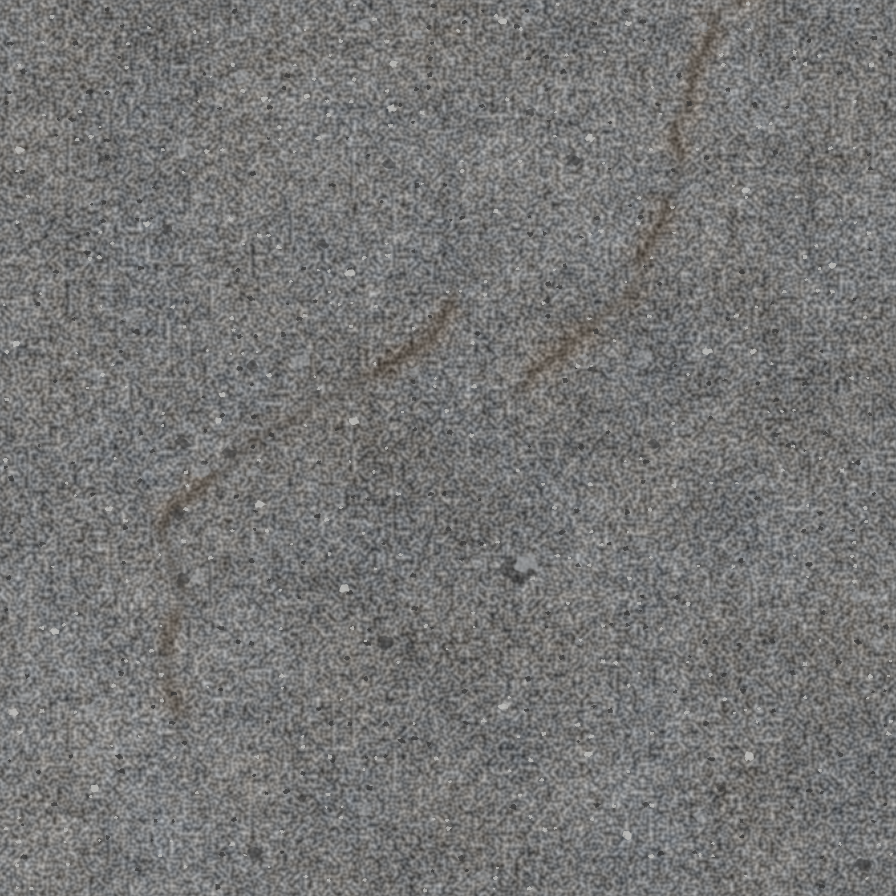
Give the GLSL for this texture, as a WebGL 1 fragment shader.

```glsl
precision highp float;

uniform vec2 u_resolution;

const vec3 STONE = vec3(0.462, 0.463, 0.462);
const vec3 WARM_SHIFT = vec3(0.035, 0.004, -0.035);
const vec3 CRACK_BROWN = vec3(0.34, 0.315, 0.285);
const vec3 RUST = vec3(0.49, 0.43, 0.37);
const vec3 PALE_CHIP = vec3(0.76, 0.76, 0.75);
const vec3 GREY_CHIP = vec3(0.59, 0.60, 0.61);
const vec3 PIT = vec3(0.20, 0.20, 0.20);

vec2 hash2(vec2 p) {
  vec3 q = fract(vec3(p.xyx) * vec3(0.1031, 0.1030, 0.0973));
  q += dot(q, q.yzx + 33.33);
  return fract((q.xx + q.yz) * q.zy);
}

float cornerSlope(vec2 cell, vec2 offset) {
  float angle = 6.2832 * hash2(cell).x;
  return dot(vec2(cos(angle), sin(angle)), offset);
}

float gradientNoise(vec2 p) {
  vec2 i = floor(p);
  vec2 f = fract(p);
  vec2 w = f * f * f * (f * (f * 6.0 - 15.0) + 10.0);
  vec2 e = vec2(1.0, 0.0);
  float low = mix(cornerSlope(i, f), cornerSlope(i + e, f - e), w.x);
  float high = mix(cornerSlope(i + e.yx, f - e.yx), cornerSlope(i + 1.0, f - 1.0), w.x);
  return mix(low, high, w.y);
}

// Irregular rounded chip, softened at its rim
float chip(vec2 offset, float radius, float seed) {
  float ragged = gradientNoise(offset / radius * 1.3 + seed * 57.0);
  float d = length(offset * vec2(1.0, 1.25)) / radius + 0.7 * ragged;
  return 1.0 - smoothstep(0.65, 1.1, d);
}

// One chip in a random share of the grid cells
float scatter(vec2 uv, float cells, float share, float radius, float seed) {
  vec2 p = uv * cells;
  vec2 id = floor(p) + seed * 31.0;
  vec2 center = 0.3 + 0.4 * hash2(id + 7.0);
  vec2 pick = hash2(id);
  float size = radius * mix(0.5, 1.0, pick.y);
  return step(pick.x, share) * chip((fract(p) - center) / cells, size, pick.y + seed);
}

// Crack paths: horizontal position at a given height
float wobble(float y, float seed) {
  return 0.035 * gradientNoise(vec2(y * 15.0, seed)) + 0.008 * gradientNoise(vec2(y * 60.0, seed));
}

float leftPath(float y) {
  return 0.195 + 0.31 * smoothstep(0.40, 0.68, y) + wobble(y, 3.5);
}

float rightPath(float y) {
  return 0.55 + 0.71 * (y - 0.55) + 0.06 * sin(11.5 * (y - 0.55)) + wobble(y, 9.5);
}

float crackDistance(float x, float here, float above, float stepY) {
  float slope = (above - here) / stepY;
  return abs(x - here) / sqrt(1.0 + slope * slope);
}

float span(float y, float low, float high) {
  return smoothstep(low, low + 0.05, y) * (1.0 - smoothstep(high - 0.04, high, y));
}

float band(float d, float width) {
  return exp(-d * d / (width * width));
}

void main() {
  vec2 uv = gl_FragCoord.xy / u_resolution;

  // Granular stone, from broad clouds down to sharp sand
  float broad = 0.05 * gradientNoise(uv * 3.0 + 4.0) + 0.06 * gradientNoise(uv * 13.0 + 20.0);
  float medium = 0.085 * gradientNoise(uv * 47.0 + 60.0) + 0.15 * gradientNoise(uv * 112.0 + 11.0);
  float sand = 0.27 * gradientNoise(uv * 221.0 + 5.0);
  float grain = medium + sand;
  float warmth = gradientNoise(uv * 70.0 + 90.0) + 0.7 * gradientNoise(uv * 9.0 + 33.0);
  vec3 color = STONE + broad + WARM_SHIFT * warmth * 0.6;

  // Stained hairline cracks
  float stepY = 0.003;
  float leftD = crackDistance(uv.x, leftPath(uv.y), leftPath(uv.y + stepY), stepY);
  float rightD = crackDistance(uv.x, rightPath(uv.y), rightPath(uv.y + stepY), stepY);
  float leftSpan = span(uv.y, 0.16, 0.69);
  float rightSpan = span(uv.y, 0.54, 1.10);
  float patchy = smoothstep(-0.35, 0.3, gradientNoise(uv * 17.0 + 51.0));
  float stain = max(band(leftD, 0.017) * leftSpan, band(rightD, 0.019) * rightSpan);
  float core = max(band(leftD, 0.0055) * leftSpan, band(rightD, 0.006) * rightSpan);
  color = mix(color, RUST, 0.5 * stain * patchy);
  color = mix(color, CRACK_BROWN, core * mix(0.35, 0.75, patchy));
  color += grain * (1.0 - 0.3 * core);

  // Scattered pits and mineral chips
  color = mix(color, PIT, 0.75 * scatter(uv, 55.0, 0.10, 0.0040, 1.0));
  color = mix(color, PIT, 0.55 * scatter(uv, 13.0, 0.09, 0.0100, 2.0));
  color = mix(color, GREY_CHIP + 0.4 * grain, 0.6 * scatter(uv, 16.0, 0.16, 0.0110, 3.0));
  color = mix(color, PALE_CHIP, 0.8 * scatter(uv, 75.0, 0.06, 0.0032, 4.0));
  color = mix(color, PALE_CHIP, 0.85 * scatter(uv, 22.0, 0.06, 0.0065, 5.0));

  // Largest pebble, seated in a shadowed hollow
  vec2 pebble = uv - vec2(0.587, 0.371);
  color = mix(color, PIT + 0.5 * grain, 0.6 * chip(pebble + vec2(0.010, 0.008), 0.020, 0.3));
  color = mix(color, GREY_CHIP + 0.3 * grain, 0.9 * chip(pebble, 0.014, 0.7));

  gl_FragColor = vec4(clamp(color, 0.0, 1.0), 1.0);
}
```
